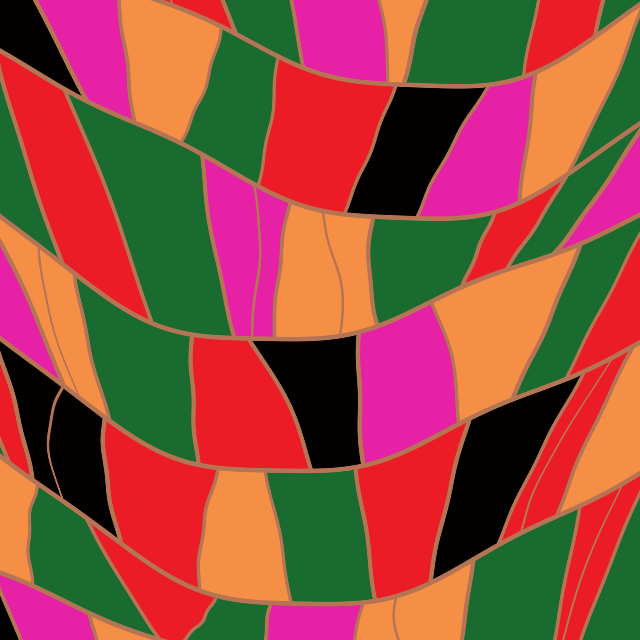
This pattern is drawn by a three.js fragment shader. Its source:

```glsl
// Hand-cut mosaic of slanted, wedge-like colour patches joined by thin tan seams.
varying vec2 vUv;

float hash(vec2 p) {
  vec3 q = fract(vec3(p.xyx) * vec3(0.1031, 0.1030, 0.0973));
  q += dot(q, q.yzx + 33.33);
  return fract((q.x + q.y) * q.z);
}

// Height of the long curved seam number j at position x
float rowSeam(float j, float x) {
  float phase = 6.283 * hash(vec2(j + 20.0, 3.7));
  return 0.2 * j - 0.1 + 0.55 * (x - 0.55) * (x - 0.55)
       + 0.055 * sin(5.0 * x + phase) + 0.006 * sin(19.0 * x + 2.0 * phase);
}

// Position of the cross seam i within a row; t runs from its floor to its top
float crossSeam(float i, float row, float t) {
  vec2 id = vec2(i + 20.0, row * 7.0 + 5.0);
  float jitter = 0.8 * mix(hash(id), hash(id + 41.3), t);
  float lean = mix(-0.5, 0.7, 0.13 * i) * 0.17 * (t - 0.5);
  float bow = 0.024 * (hash(id + 83.1) - 0.5) * sin(3.1416 * t);
  return 0.13 * (i + jitter) + lean + bow + 0.0015 * sin(11.0 * t + 6.0 * jitter);
}

vec3 patchColor(float col, float row) {
  vec3 green = vec3(0.10, 0.42, 0.19);
  vec3 red = vec3(0.92, 0.11, 0.15);
  float k = mod(col + 2.0 * row, 5.0);
  float band = mod(row, 5.0);
  if (k < 0.5) return green;
  if (k < 1.5) return red;
  if (k < 2.5) return (abs(band - 2.0) > 0.5 && abs(band - 2.0) < 1.5)
                      ? green : vec3(0.01, 0.0, 0.0);
  if (k < 3.5) return band > 3.5 ? red : vec3(0.90, 0.13, 0.65);
  return vec3(0.96, 0.56, 0.27);
}

void main() {
  vec2 p = vUv;
  float seam = 1.0;   // signed distance to the nearest seam

  // Long seams split the canvas into curved rows
  float row = 0.0, low = -9.0, high = 9.0, lowSlope = 0.0, highSlope = 0.0;
  for (int n = -2; n <= 7; n++) {
    float j = float(n);
    float y = rowSeam(j, p.x);
    float slope = (rowSeam(j, p.x + 0.002) - y) / 0.002;
    seam = min(seam, abs(p.y - y) / sqrt(1.0 + slope * slope) - 0.0036);
    if (y < p.y) {
      row += 1.0;
      if (y > low) { low = y; lowSlope = slope; }
    } else if (y < high) { high = y; highSlope = slope; }
  }
  float rowHeight = high - low;
  float t = (p.y - low) / rowHeight;
  float rowSlope = mix(lowSlope, highSlope, t);

  // Cross seams split each row into leaning patches
  float col = 0.0, left = -9.0, right = 9.0;
  for (int n = -3; n <= 10; n++) {
    float i = float(n);
    float x = crossSeam(i, row, t);
    float run = (crossSeam(i, row, t + 0.01) - x) / (0.01 * rowHeight);
    float halfWidth = mix(0.0025, 0.0036, hash(vec2(i + 9.0, row + 60.0)));
    seam = min(seam, abs(p.x - x) / length(vec2(1.0 + run * rowSlope, run)) - halfWidth);
    if (x < p.x) { col += 1.0; left = max(left, x); }
    else right = min(right, x);
  }

  // A fine curved crack crosses some of the patches
  if (hash(vec2(col + 31.0, row + 17.0)) > 0.84) {
    float middle = mix(left, right, 0.5 + 0.2 * sin(3.0 * t + col));
    seam = min(seam, abs(p.x - middle) - 0.002);
  }

  vec3 color = mix(vec3(0.71, 0.46, 0.33), patchColor(col, row),
                   smoothstep(-0.0008, 0.0008, seam));
  gl_FragColor = vec4(color, 1.0);
}
```
